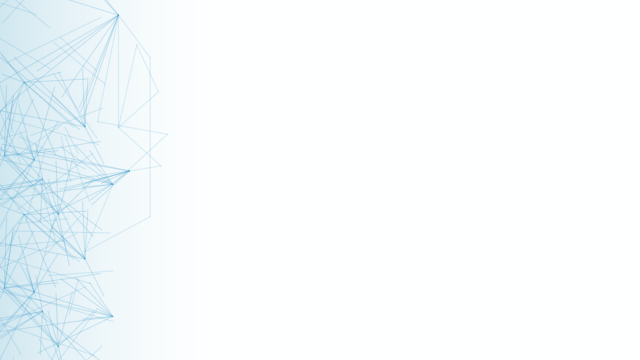
This background is drawn by a Shadertoy shader. Its source:

```glsl
// A pale blue glow fades from the left edge into white, under a web of fine lines.
// Fans of hashed segments spread from a few hubs; the hub group repeats down the
// canvas, with loose scattered segments and one wide outer path around it.

#define GLOW_END 0.64        // where the glow reaches white, in canvas heights
#define GLOW_POWER 1.8
#define LINE_WIDTH 0.0012
#define LINE_OPACITY 0.44
#define TILE_STEP 0.367      // vertical distance between hub groups
#define TILE_COUNT 2
#define FAN_LINES 9
#define LOOSE_LINES 44
#define WEB_RIGHT 0.48       // no lines lie beyond this

const vec3 GLOW_COLOR = vec3(0.815, 0.905, 0.94);
const vec3 LINE_COLOR = vec3(0.22, 0.60, 0.79);

// Main hubs of one group, from its left side to its right
const vec2 HUBS[7] = vec2[7](
    vec2(0.012, 0.567), vec2(0.067, 0.771), vec2(0.095, 0.556), vec2(0.118, 0.502),
    vec2(0.162, 0.405), vec2(0.236, 0.648), vec2(0.313, 0.488));

// Corners of the wide outer path
const vec2 PATH[15] = vec2[15](
    vec2(0.220, 0.701), vec2(0.329, 0.958), vec2(0.417, 0.840), vec2(0.417, 0.398),
    vec2(0.236, 0.301), vec2(0.313, 0.488), vec2(0.465, 0.627), vec2(0.271, 0.662),
    vec2(0.329, 0.958), vec2(0.329, 0.646), vec2(0.440, 0.745), vec2(0.380, 0.875),
    vec2(0.329, 0.646), vec2(0.447, 0.539), vec2(0.359, 0.525));

vec2 hash2(float n) {
    vec3 q = fract(vec3(n) * vec3(0.1031, 0.1030, 0.0973));
    q += dot(q, q.yzx + 33.33);
    return fract((q.xx + q.yz) * q.zy);
}

float segmentDistance(vec2 p, vec2 a, vec2 b) {
    vec2 ab = b - a;
    float t = clamp(dot(p - a, ab) / max(dot(ab, ab), 1e-6), 0.0, 1.0);
    return length(p - a - ab * t);
}

// Smooth coverage of one line, keeping its weight when thinner than a pixel
float lineInk(vec2 p, vec2 a, vec2 b) {
    float pixel = 1.0 / iResolution.y;
    float edge = 0.5 * max(LINE_WIDTH, pixel);
    float cover = 1.0 - smoothstep(edge - 0.5 * pixel, edge + 0.7 * pixel, segmentDistance(p, a, b));
    return cover * min(1.0, LINE_WIDTH / pixel) * LINE_OPACITY;
}

// Fraction of light left after a fan of lines leaving one hub
float fanLight(vec2 p, vec2 hub, float seed, float spread) {
    float light = 1.0;
    for (int i = 0; i < FAN_LINES; i++) {
        vec2 h = hash2(seed * 17.0 + float(i) * 3.7 + 5.0);
        vec2 target = vec2(mix(-0.08, 0.29, h.x), hub.y + (h.y - 0.5) * spread);
        light *= 1.0 - lineInk(p, hub, target);
    }
    return light;
}

float webLight(vec2 p) {
    float light = 1.0;

    // Repeated hub groups
    for (int tile = 0; tile < TILE_COUNT; tile++) {
        vec2 q = p + vec2(0.0, TILE_STEP * float(tile));
        for (int i = 0; i < 7; i++)
            light *= fanLight(q, HUBS[i], float(i + 1), i == 6 ? 0.24 : 0.42);
    }

    // Two fans reaching in from the outer path
    light *= fanLight(p, PATH[1], 11.0, 0.75);
    light *= fanLight(p, PATH[14], 12.0, 0.20);

    // Loose segments, denser toward the left
    for (int i = 0; i < LOOSE_LINES; i++) {
        vec2 h = hash2(float(i) * 7.3 + 301.0);
        vec2 g = hash2(float(i) * 5.9 + 607.0);
        vec2 a = vec2(0.33 * h.x * h.x - 0.02, (float(i) + h.y) / float(LOOSE_LINES));
        vec2 b = vec2(0.32 * g.x, a.y + (g.y - 0.5) * 0.4);
        light *= 1.0 - 0.8 * lineInk(p, a, b);
    }

    // Outer path
    for (int i = 0; i < 14; i++)
        light *= 1.0 - 0.75 * lineInk(p, PATH[i], PATH[i + 1]);
    return light;
}

void mainImage(out vec4 fragColor, in vec2 fragCoord) {
    vec2 p = fragCoord / iResolution.y;
    float glow = pow(clamp(1.0 - p.x / GLOW_END, 0.0, 1.0), GLOW_POWER);
    vec3 color = mix(vec3(0.996, 1.0, 1.0), GLOW_COLOR, glow);
    if (p.x < WEB_RIGHT) color = mix(LINE_COLOR, color, webLight(p));
    fragColor = vec4(color, 1.0);
}
```
